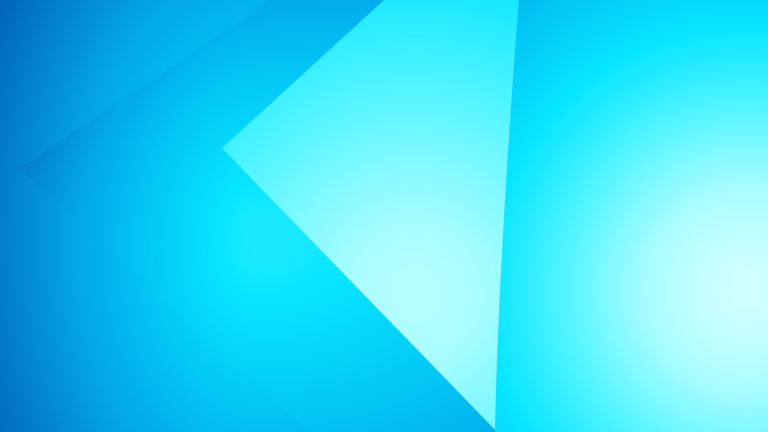
This background is drawn by a WebGL 2 fragment shader. Its source:

```glsl
#version 300 es
precision highp float;
// Cyan abstract background: three overlapping angular panels, each lit by a soft glow.

uniform vec2 u_resolution;
out vec4 fragColor;

// Positions are in canvas heights, origin at the lower left.
const vec2 FACET_TOP = vec2(0.889, 1.0);
const vec2 FACET_APEX = vec2(0.514, 0.657);
const vec2 FACET_FOOT = vec2(1.146, 0.005);
const float SEAM_LEAN = 0.055;
const float SEAM_BEND = 1.4;

const vec2 FOLD_TOP = vec2(0.625, 1.0);
const vec2 FOLD_TIP = vec2(0.046, 0.611);
const vec2 FOLD_FOOT = vec2(0.717, 0.0);
const float FOLD_SHADE = 0.32;
const float FOLD_LIGHT = 0.08;
const float FOLD_FADE = 0.16;

// Glow centres, peak levels on the colour ramp, and falloff per canvas height.
const vec2 LEFT_GLOW = vec2(0.60, 0.45);
const vec2 FACET_GLOW = vec2(0.96, 0.32);
const vec2 RIGHT_GLOW = vec2(1.73, 0.33);
const float LEFT_PEAK = 4.2;
const float FACET_PEAK = 6.25;
const float RIGHT_PEAK = 6.95;
const vec2 LEFT_FALLOFF = vec2(6.0, 4.0);
const float LEFT_FALLOFF_EAST = 2.6;
const float FACET_FALLOFF = 3.4;
const float RIGHT_FALLOFF = 5.5;
const float GLOW_ROUNDING = 0.4;

// Colour ramp from deep blue to pale cyan.
const int RAMP_SIZE = 8;
const vec3 RAMP[RAMP_SIZE] = vec3[](
    vec3(0.00, 0.34, 0.70), vec3(0.01, 0.49, 0.80),
    vec3(0.01, 0.65, 0.91), vec3(0.01, 0.78, 0.96),
    vec3(0.03, 0.90, 1.00), vec3(0.33, 0.96, 1.00),
    vec3(0.66, 0.99, 1.00), vec3(0.83, 1.00, 1.00));

vec3 rampColor(float level) {
    vec3 color = RAMP[0];
    for (int i = 1; i < RAMP_SIZE; i++) {
        color = mix(color, RAMP[i], clamp(level - float(i - 1), 0.0, 1.0));
    }
    return color;
}

// Signed distance to the line a-b, positive on its left side.
float lineSide(vec2 p, vec2 a, vec2 b) {
    vec2 dir = normalize(b - a);
    vec2 rel = p - a;
    return dir.x * rel.y - dir.y * rel.x;
}

// Cone of light with a rounded tip.
float glowLevel(vec2 scaledOffset, float peak) {
    float d = length(vec3(scaledOffset, GLOW_ROUNDING));
    return peak - d + GLOW_ROUNDING;
}

void main() {
    vec2 p = gl_FragCoord.xy / u_resolution.y;
    float aa = 0.75 / u_resolution.y;

    // Left panel, stretched towards the central facet
    vec2 offset = p - LEFT_GLOW;
    float falloffX = offset.x > 0.0 ? LEFT_FALLOFF_EAST : LEFT_FALLOFF.x;
    float leftLevel = glowLevel(offset * vec2(falloffX, LEFT_FALLOFF.y), LEFT_PEAK);

    // Faint fold within the left panel
    float foldUpper = lineSide(p, FOLD_TOP, FOLD_TIP);
    float foldLower = lineSide(p, FOLD_TIP, FOLD_FOOT);
    float fold = smoothstep(-aa, aa, min(foldUpper, foldLower));
    leftLevel += fold * (FOLD_LIGHT - FOLD_SHADE * exp(-max(foldUpper, 0.0) / FOLD_FADE));

    // Right panel and bright central facet
    float rightLevel = glowLevel((p - RIGHT_GLOW) * RIGHT_FALLOFF, RIGHT_PEAK);
    float facetLevel = glowLevel((p - FACET_GLOW) * FACET_FALLOFF, FACET_PEAK);

    // Panel outlines, with a slightly curved seam on the right
    float seam = FACET_FOOT.x + SEAM_LEAN * pow(p.y, SEAM_BEND) - p.x;
    float facet = min(lineSide(p, FACET_TOP, FACET_APEX), lineSide(p, FACET_APEX, FACET_FOOT));

    vec3 color = rampColor(leftLevel);
    color = mix(color, rampColor(facetLevel), smoothstep(-aa, aa, facet));
    color = mix(rampColor(rightLevel), color, smoothstep(-aa, aa, seam));
    fragColor = vec4(color, 1.0);
}
```
